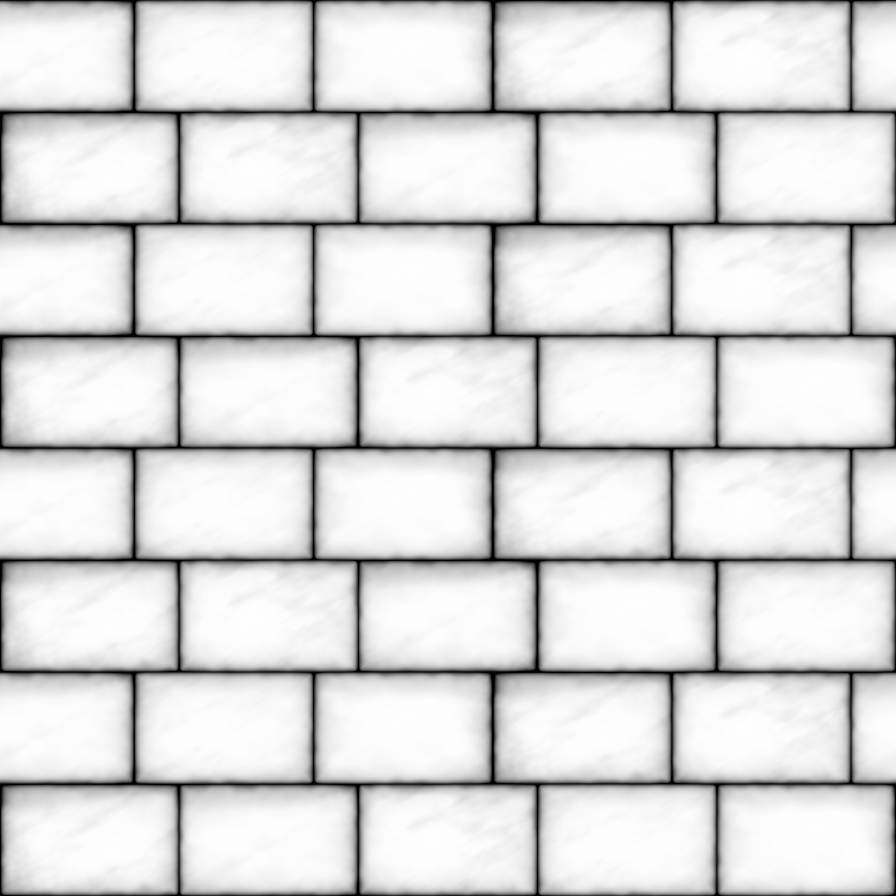
This texture map is drawn by a Shadertoy shader. Its source:

```glsl
// Pale, hand-dressed stone blocks in running bond: five blocks across, eight courses.
// Edge shade sums a tight joint falloff and a broad, uneven bevel on each side;
// five block variants change the bevels, the upper wash and the faint tool marks.

#define BLOCKS vec2(5.0, 8.0)
#define COURSE_SHIFT 0.25
#define CORNER_RADIUS 0.005
#define JOINT_FALLOFF 0.00286
#define BEVEL_FALLOFF 0.0115
#define JOINT_DEPTH 0.76
#define BEVEL_DEPTH 0.24
#define WASH_DEPTH 0.05
#define MARK_DEPTH 0.06
#define STONE_LEVEL 0.995

// Variant order along the two kinds of unshifted course
const int ORDER[10] = int[10](3, 0, 4, 1, 2,  3, 4, 0, 2, 1);

// Bevel strength per variant: left, right, bottom, top
const vec4 BEVELS[5] = vec4[5](
    vec4(0.6, 1.6, 1.0, 1.2),
    vec4(0.9, 0.8, 0.7, 0.7),
    vec4(1.0, 1.4, 0.7, 0.8),
    vec4(1.9, 1.2, 1.1, 1.4),
    vec4(0.8, 0.9, 0.9, 0.8));

// Strength of the tool marks per variant
const float MARKS[5] = float[5](0.5, 0.7, 0.08, 0.9, 1.2);

float hash(vec2 p) {
    return fract(sin(dot(p, vec2(127.1, 311.7))) * 43758.5453);
}

float noise(vec2 p) {
    vec2 i = floor(p), f = fract(p);
    f = f * f * (3.0 - 2.0 * f);
    return mix(mix(hash(i), hash(i + vec2(1, 0)), f.x),
               mix(hash(i + vec2(0, 1)), hash(i + vec2(1, 1)), f.x), f.y);
}

float fbm(vec2 p) {
    float sum = 0.0, amp = 0.5;
    for (int i = 0; i < 4; i++) {
        sum += amp * noise(p);
        p = mat2(1.6, 1.2, -1.2, 1.6) * p + 7.3;
        amp *= 0.5;
    }
    return sum;
}

// Depth inside a rounded box, zero on its outline
float insideBox(vec2 p, vec2 halfSize) {
    vec2 q = abs(p) - halfSize + CORNER_RADIUS;
    return max(CORNER_RADIUS - length(max(q, 0.0)) - min(max(q.x, q.y), 0.0), 0.0);
}

int blockVariant(ivec2 cell) {
    if (cell.y % 2 == 1) return cell.x;
    return ORDER[cell.x + 5 * ((cell.y / 2) % 2)];
}

float blockShade(vec2 pos, ivec2 cell) {
    int variant = blockVariant(cell);
    vec2 size = 1.0 / BLOCKS;
    vec2 seed = vec2(17.0, 31.0) * float(variant + 1);

    // Tight dark joint, worn unevenly
    float wear = noise(pos * 75.0 + seed);
    float depth = insideBox(pos - 0.5 * size, 0.5 * size) * (0.7 + 0.65 * wear);
    float dark = JOINT_DEPTH * exp(-depth / JOINT_FALLOFF);

    // Broad bevel on each side, with chipped facets
    vec4 edge = vec4(pos.x, size.x - pos.x, pos.y, size.y - pos.y);
    float facet = fbm(pos * vec2(38.0, 46.0) + seed.yx);
    vec4 strength = BEVELS[variant] * (0.85 + 0.3 * hash(vec2(cell)));
    vec4 bevel = strength * exp(-edge / (BEVEL_FALLOFF * (0.45 + 1.15 * facet)));
    dark += BEVEL_DEPTH * dot(bevel, vec4(1.0));

    // Pale wash hanging below the upper edge
    float reach = 0.012 + 0.03 * noise(vec2(pos.x * 22.0, 0.0) + seed);
    dark += WASH_DEPTH * strength.w * (1.0 - smoothstep(0.5 * reach, reach, edge.w));

    // Slanted, faint tool marks on the face
    vec2 slanted = mat2(0.87, -0.5, 0.5, 0.87) * pos;
    float marks = fbm(slanted * vec2(20.0, 55.0) + seed);
    dark += MARK_DEPTH * MARKS[variant] * smoothstep(0.4, 0.8, marks);

    return clamp(STONE_LEVEL - dark, 0.0, 1.0);
}

void mainImage(out vec4 fragColor, in vec2 fragCoord) {
    vec2 grid = fragCoord / iResolution.xy * BLOCKS;

    // Every other course slides sideways and wraps around
    grid.x += COURSE_SHIFT * mod(floor(grid.y), 2.0);
    ivec2 cell = ivec2(mod(floor(grid), BLOCKS));
    fragColor = vec4(vec3(blockShade(fract(grid) / BLOCKS, cell)), 1.0);
}
```
